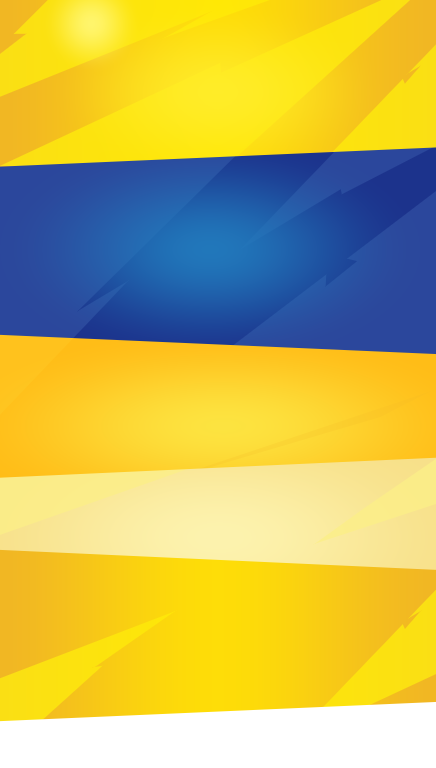
A Shadertoy shader for this background:

```glsl
#define GOLD vec3(0.945, 0.715, 0.14)
#define AMBER vec3(0.995, 0.865, 0.03)
#define LEMON vec3(0.98, 0.875, 0.08)
#define BRIGHT vec3(1.0, 0.93, 0.20)
#define NAVY vec3(0.11, 0.20, 0.55)
#define INDIGO vec3(0.17, 0.28, 0.61)
#define AZURE vec3(0.13, 0.48, 0.74)
#define ORANGE vec3(1.0, 0.74, 0.09)
#define HONEY vec3(0.99, 0.89, 0.25)
#define CREAM vec3(0.97, 0.88, 0.54)
#define PALE vec3(0.99, 0.95, 0.68)
#define CANVAS vec2(56.64, 100.0)

// Signed distance to a line, positive on the right of a to b
float side(vec2 p, vec2 a, vec2 b) {
    vec2 d = b - a;
    return dot(p - a, vec2(d.y, -d.x)) / length(d);
}

// Clockwise convex shapes, positive inside
float tri(vec2 p, vec2 a, vec2 b, vec2 c) {
    return min(side(p, a, b), min(side(p, b, c), side(p, c, a)));
}

float quad(vec2 p, vec2 a, vec2 b, vec2 c, vec2 d) {
    return min(min(side(p, a, b), side(p, b, c)), min(side(p, c, d), side(p, d, a)));
}

float cover(float d) {
    return clamp(0.5 + d * iResolution.y / CANVAS.y, 0.0, 1.0);
}

float glow(vec2 p, vec2 centre, vec2 radius) {
    return 1.0 - smoothstep(0.0, 1.0, length((p - centre) / radius));
}

// Bolt entering from the right side, with one notch
float rightBolt(vec2 p) {
    float notch = tri(p, vec2(52.2, 90), vec2(54.6, 91.4), vec2(52.6, 89.1));
    return min(side(p, vec2(43, 80), vec2(57, 94.6)), -notch);
}

float topBolts(vec2 p) {
    float corner = max(tri(p, vec2(-1, 101), vec2(7.2, 101), vec2(-1, 92.8)),
                       tri(p, vec2(-1, 95.6), vec2(3.4, 95.6), vec2(-1, 92.2)));
    float upper = max(side(p, vec2(28.2, 98.8), vec2(0, 87.4)),
                      tri(p, vec2(21.4, 95.1), vec2(30.4, 100.2), vec2(35.6, 100.2)));
    float middle = max(tri(p, vec2(0, 78.4), vec2(28.6, 91.8), vec2(30, 78)),
                       quad(p, vec2(26, 89.3), vec2(50, 100.2), vec2(53.5, 100.2), vec2(29, 78)));
    return max(max(min(upper, -corner), middle), rightBolt(p));
}

// Left side of the long diagonal through the blue and orange bands
float leftFacet(vec2 p) {
    vec2 spur = vec2(10.1, 59.5), heel = vec2(16.6, 63.4);
    float tail = min(side(p, spur, heel), side(p, heel, vec2(0, 46)));
    return max(side(p, vec2(30.5, 79.6), spur), tail);
}

float blueFacets(vec2 p) {
    float spike = quad(p, vec2(31.2, 67.5), vec2(43.5, 80.3), vec2(50, 80.5), vec2(44.5, 75.5));
    float wing = tri(p, vec2(43.3, 80.3), vec2(57, 81.2), vec2(44.4, 74.7));
    float barb = quad(p, vec2(42.3, 62.7), vec2(42.4, 64.5), vec2(44.8, 66.4), vec2(46.4, 66));
    float lower = min(side(p, vec2(30.5, 55.2), vec2(57, 75.4)), -barb);
    return max(max(leftFacet(p), lower), max(spike, wing));
}

float bottomBolts(vec2 p) {
    float tip = quad(p, vec2(-1, 11.3), vec2(22.7, 20.4), vec2(12.4, 13.2), vec2(-1, 8));
    float root = quad(p, vec2(-1, 11.3), vec2(13.3, 13.3), vec2(5, 5.8), vec2(-1, 5));
    float right = min(rightBolt(p + vec2(0, 71)), side(p, vec2(57, 12.4), vec2(48, 8.2)));
    return max(max(tip, root), right);
}

// Coverage below a slanted band edge
float below(vec2 p, float left, float right) {
    return cover(mix(left, right, p.x / CANVAS.x) - p.y);
}

void mainImage(out vec4 fragColor, in vec2 fragCoord) {
    vec2 p = fragCoord / iResolution.xy * CANVAS;
    float rim = abs(2.0 * p.x / CANVAS.x - 1.0);
    vec3 yellow = mix(AMBER, GOLD, smoothstep(0.0, 1.05, rim));
    vec3 bolt = mix(vec3(1.0, 0.91, 0.02), LEMON, rim);

    // Top yellow band and its two lights
    vec3 col = mix(yellow, bolt, cover(topBolts(p)));
    col = mix(col, BRIGHT, 0.75 * glow(p, vec2(28.3, 88), vec2(22, 12)));
    col = mix(col, vec3(1.0, 0.96, 0.42), glow(p, vec2(11.9, 96.9), vec2(6.5)));

    // Blue band
    vec3 blue = mix(NAVY, INDIGO, cover(blueFacets(p)));
    blue = mix(blue, AZURE, 0.95 * glow(p, vec2(27.3, 67.5), vec2(28, 15)));
    col = mix(col, blue, below(p, 78.3, 80.8));

    // Orange band
    vec3 warm = mix(ORANGE, HONEY, glow(p, vec2(29, 44.5), vec2(36, 13)));
    warm = mix(warm, HONEY, 0.14 * cover(leftFacet(p)));
    float streak = tri(p, vec2(20, 37), vec2(55.8, 49), vec2(49.4, 45.7));
    warm = mix(warm, GOLD, 0.18 * cover(streak));
    col = mix(col, warm, below(p, 56.4, 53.9));

    // Cream band
    vec3 cream = mix(CREAM, PALE, glow(p, vec2(28.5, 30), vec2(34, 16)));
    float shard = max(tri(p, vec2(-1, 30), vec2(-1, 39), vec2(26, 39.5)),
                      quad(p, vec2(40.9, 29.2), vec2(47.4, 33.9), vec2(57, 40.5), vec2(57, 34.5)));
    cream = mix(cream, vec3(0.985, 0.935, 0.53), 0.8 * cover(shard));
    col = mix(col, cream, below(p, 37.8, 40.4));

    // Bottom yellow band over white
    col = mix(col, mix(yellow, bolt, cover(bottomBolts(p))), below(p, 28.4, 25.8));
    col = mix(col, vec3(1.0), below(p, 6.1, 8.6));
    fragColor = vec4(col, 1.0);
}
```
